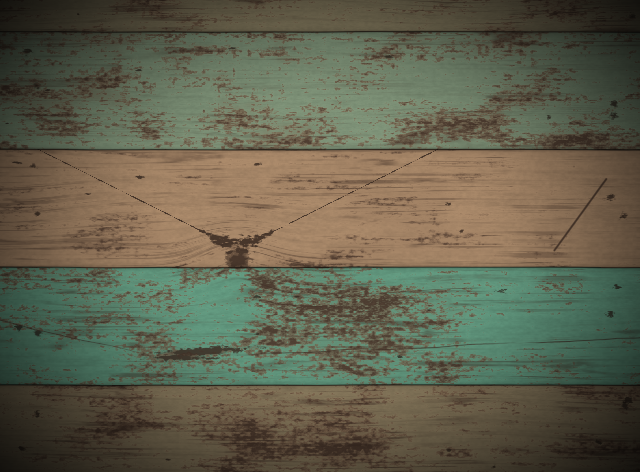
A WebGL 2 fragment shader for this texture:

```glsl
#version 300 es
precision highp float;
// Five horizontal weathered planks, painted drab, turquoise, tan, sage and drab.
// Layered stretched noise flakes the paint down to primer and dark wood;
// seams, chips, cracks, a knot and a vignette go on top. Unit: canvas height.
uniform vec2 u_resolution;
out vec4 fragColor;

float hash(vec2 p) {
  return fract(sin(dot(p, vec2(127.1, 311.7))) * 43758.5);
}

float noise(vec2 p) {
  vec2 i = floor(p), f = fract(p);
  f = f * f * (3.0 - 2.0 * f);
  return mix(mix(hash(i), hash(i + vec2(1, 0)), f.x),
             mix(hash(i + vec2(0, 1)), hash(i + vec2(1, 1)), f.x), f.y);
}

float fbm(vec2 p) {
  float sum = 0.0, amp = 0.52;
  for (int i = 0; i < 5; i++) {
    sum += amp * noise(p);
    p = p * 2.03 + 17.3;
    amp *= 0.5;
  }
  return sum;
}

// Soft elliptical patch
float spot(vec2 d, vec2 radius) {
  d /= radius;
  return exp(-dot(d, d));
}

float segment(vec2 p, vec2 a, vec2 b) {
  vec2 d = b - a;
  return length(p - a - d * clamp(dot(p - a, d) / dot(d, d), 0.0, 1.0));
}

float stroke(float dist, float halfWidth) {
  float aa = 0.8 / u_resolution.y;
  return 1.0 - smoothstep(halfWidth - aa, halfWidth + aa, abs(dist));
}

// Extra wear gathered in places on each plank
float wornPatches(vec2 p, int plank) {
  float w = 0.0;
  if (plank == 3) {
    for (int i = 0; i < 7; i++) {
      float k = float(i), r = hash(vec2(k, 4.0));
      w += spot(p - vec2(0.13 + 0.185 * k, 0.715 + 0.02 * r), vec2(0.06, 0.035));
      w += 0.6 * spot(p - vec2(0.2 + 0.2 * k, 0.8 + 0.11 * r), vec2(0.06, 0.03));
    }
  } else if (plank == 1) {
    w = spot(p - vec2(0.79, 0.37), vec2(0.11, 0.05))
      + 0.7 * spot(p - vec2(0.79, 0.22), vec2(0.07, 0.04))
      + spot(p - vec2(0.555, 0.4), vec2(0.035, 0.014))
      + 0.4 * spot(p - vec2(0.5, 0.28), vec2(0.2, 0.09))
      - 0.5 * smoothstep(0.9, 1.15, p.x);
  } else if (plank == 2) {
    w = 1.5 * spot(p - vec2(0.75, 0.472), vec2(0.075, 0.022))
      + 0.9 * spot(p - vec2(0.66, 0.44), vec2(0.2, 0.01))
      + 0.6 * spot(p - vec2(0.2, 0.5), vec2(0.06, 0.04));
  } else if (plank == 0) {
    w = 0.8 * spot(p - vec2(0.64, 0.04), vec2(0.22, 0.06));
  }
  return w;
}

void main() {
  vec2 uv = gl_FragCoord.xy / u_resolution;
  vec2 p = gl_FragCoord.xy / u_resolution.y;

  // Plank rows with slightly uneven seams
  float row = (p.y + 0.0016 * (noise(vec2(p.x * 9.0, 2.0)) - 0.5) - 0.184) / 0.2495 + 1.0;
  int plank = int(clamp(floor(row), 0.0, 4.0));
  bool drab = plank == 0 || plank == 4;
  float id = float(plank), across = fract(row);
  float seamDist = min(across, 1.0 - across) * 0.2495;
  vec3 paints[5] = vec3[5](vec3(0.55, 0.49, 0.375), vec3(0.385, 0.60, 0.50),
    vec3(0.65, 0.525, 0.405), vec3(0.50, 0.58, 0.475), vec3(0.54, 0.50, 0.385));
  float wearBias[5] = float[5](0.01, 0.0, -0.04, 0.015, 0.0);
  vec3 darkWood = vec3(0.24, 0.175, 0.14);

  // Grain bends around the knot and drifts along each plank
  vec2 knot = p - vec2(0.504, 0.447);
  vec2 g = p + vec2(id * 7.3, 0.025 * noise(p * vec2(3.0, 7.0) + id * 5.0));
  g.y -= 0.04 * spot(knot, vec2(0.09, 0.09));
  float blotch = fbm(g * vec2(8.0, 16.0));
  float grain = fbm(g * vec2(9.0, 120.0));
  float fine = fbm(p * vec2(125.0, 230.0) + id);
  float patches = wornPatches(p, plank);

  // Paint, brown stain, primer and bare wood
  vec3 color = paints[plank] * (0.85 + 0.06 * blotch + 0.13 * grain + 0.13 * fine);
  vec3 weights = plank == 2 ? vec3(0.3, 0.42, 0.28) : vec3(0.36, 0.25, 0.39);
  float wear = dot(weights, vec3(blotch, grain, fine)) + wearBias[plank] + 0.11 * patches;
  vec3 primer = mix(vec3(0.47, 0.36, 0.28), paints[plank], plank == 2 ? 0.7 : 0.15);
  float stain = smoothstep(0.48, 0.72, blotch + 0.12 * patches);
  color = mix(color, primer, (plank == 1 ? 0.12 : 0.32) * stain);
  color = mix(color, primer, 0.8 * smoothstep(0.53, 0.61, wear));
  color = mix(color, darkWood * (0.8 + 0.5 * fine), 0.82 * smoothstep(0.58, 0.74, wear));

  // Thin ridged grain lines, strongest on the drab planks and in worn places
  float ridge = 1.0 - abs(2.0 * noise(g * vec2(2.5, 80.0) + 31.0) - 1.0);
  float broken = smoothstep(0.42, 0.66, fbm(g * vec2(14.0, 60.0) + 9.0));
  float lines = smoothstep(0.8, 0.98, ridge) * broken;
  lines = max(lines, 0.7 * smoothstep(0.54, 0.76, fbm(g * vec2(4.0, 210.0) + 5.0)));
  lines *= min(1.0, 0.15 + smoothstep(0.38, 0.65, blotch) + 0.6 * max(patches, 0.0));
  color = mix(color, darkWood, lines * (drab ? 0.6 : 0.42));

  // Nail holes near the ends and random chips
  for (int i = 0; i < 10; i++) {
    vec2 seed = vec2(float(i) + 0.5, id * 3.7 + 1.0);
    vec2 h = vec2(hash(seed), hash(seed + 9.2));
    float x = i < 2 ? 0.04 + 0.05 * h.x : i < 4 ? 1.25 + 0.09 * h.x : 1.36 * h.x;
    vec2 d = p - vec2(x, 0.184 + 0.2495 * (id - 1.0 + 0.08 + 0.84 * h.y));
    vec2 size = i < 4 ? vec2(0.008, 0.006) : vec2(0.003 + 0.007 * h.y, 0.002 + 0.002 * h.x);
    float chip = length(d / size) + 2.4 * (fine - 0.5);
    color = mix(color, darkWood * 0.75, 0.75 * (1.0 - smoothstep(0.4, 1.3, chip)));
  }

  // Long cracks and a torn gash in the turquoise plank
  if (plank == 1) {
    float wobble = 0.008 * (fbm(vec2(p.x * 12.0, 3.0)) - 0.5);
    float crack = stroke(p.y - 0.227 - 0.042 * p.x + wobble, 0.0008) * smoothstep(0.45, 0.6, p.x);
    crack += stroke(p.y - 0.32 + 0.23 * p.x + wobble, 0.0006) * (1.0 - smoothstep(0.2, 0.36, p.x));
    color = mix(color, darkWood, 0.8 * crack * smoothstep(0.25, 0.5, blotch));
    vec2 d = p - vec2(0.425, 0.252 + 0.08 * (p.x - 0.425));
    float gash = length(d / vec2(0.095, 0.011)) + 2.2 * (grain - 0.5) + 1.5 * (fine - 0.5);
    color = mix(color, darkWood, 0.85 * (1.0 - smoothstep(0.6, 1.15, gash)));
  }

  // Knot with streaky tapered wings, and a scratch, in the tan plank
  if (plank == 2) {
    float rough = grain + fine - 1.0, reach = abs(knot.x);
    float core = length(knot / vec2(0.028, 0.025)) + 0.8 * rough;
    float thickness = 0.016 * max(1.0 - reach / 0.09, 0.05);
    float wing = abs(knot.y - 0.025 - 0.5 * reach) / thickness + 3.5 * rough;
    float wings = 1.0 - smoothstep(0.5, 1.6, wing);
    float ring = smoothstep(0.35, 0.6, abs(core - 0.75) + 0.35);
    float heart = (1.0 - smoothstep(0.75, 1.1, core)) * (0.7 + 0.3 * ring);
    color = mix(color, darkWood * 0.85, 0.82 * max(wings, heart));
    float scratch = segment(p + 0.006 * (blotch - 0.5), vec2(1.175, 0.47), vec2(1.284, 0.62));
    color = mix(color, darkWood, 0.8 * stroke(scratch, 0.002));
  }

  // Seams with a soft shaded edge
  color *= 1.0 - 0.22 * exp(-seamDist / 0.004);
  color = mix(color, vec3(0.10, 0.08, 0.06), 0.8 * stroke(seamDist, 0.0003 + 0.0016 * grain));

  // Vignette
  float shade = 1.0 - smoothstep(0.23, 0.84, length((uv - 0.5) * vec2(1.04, 0.98)));
  fragColor = vec4(color * mix(0.03, 1.0, shade), 1.0);
}
```
